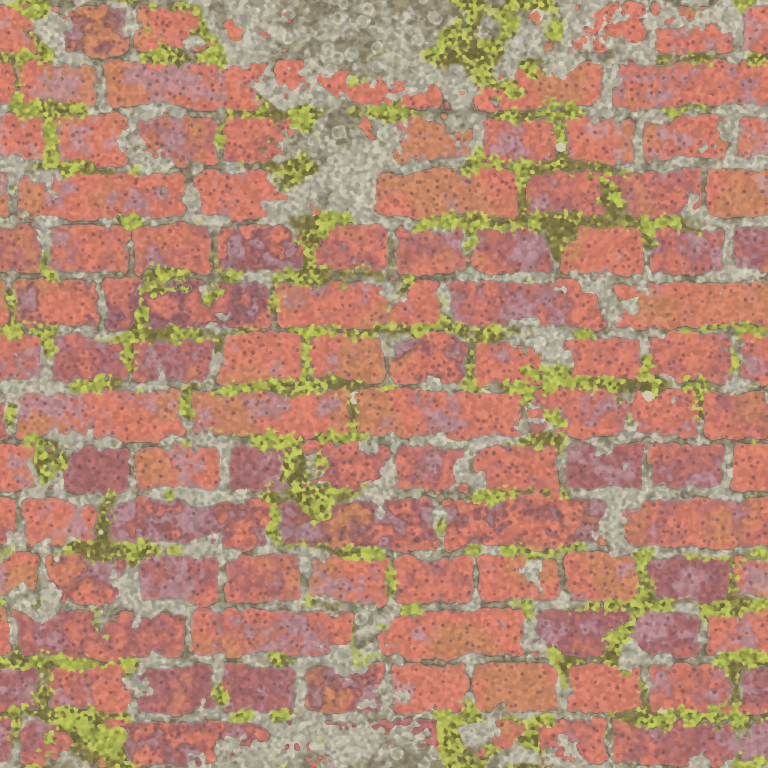
A WebGL 1 fragment shader for this texture:

```glsl
precision highp float;
// Weathered brick wall: 14 courses, rows of nine headers alternating with rows
// of long stretchers. Rounded boxes are eroded by tileable cellular noise, then
// mortar, lichen, moss, pits and pale bloom are layered by colour mixing.
uniform vec2 u_resolution;

vec2 hash2(vec2 p) {
  return fract(sin(vec2(dot(p, vec2(127.1, 311.7)), dot(p, vec2(269.5, 183.3)))) * 43758.55);
}

// Tileable cellular noise: x = nearest distance, y = cell value, z = smooth value
vec3 cells(vec2 p, float count) {
  p *= count;
  vec2 base = floor(p), f = p - base;
  float nearest = 9.0, id = 0.0, sum = 0.0, total = 0.0;
  for (int y = -1; y <= 1; y++) {
    for (int x = -1; x <= 1; x++) {
      vec2 g = vec2(float(x), float(y));
      vec2 h = hash2(mod(base + g, count) + count * 0.37);
      vec2 r = g + h - f;
      float d2 = dot(r, r);
      float value = fract(h.x * 57.3 + h.y * 91.7);
      float weight = exp(-6.0 * d2);
      sum += weight * value;
      total += weight;
      if (d2 < nearest) { nearest = d2; id = value; }
    }
  }
  return vec3(sqrt(nearest), id, sum / total);
}

// Sideways shift of a vertical joint
float jointShift(float index, float row) {
  return 0.11 * (hash2(vec2(index + 3.0, row * 7.0 + 1.0)).x - 0.5);
}

void main() {
  vec2 uv = gl_FragCoord.xy / u_resolution;
  float soft = max(0.0009, 0.8 / min(u_resolution.x, u_resolution.y));

  // Shared noise
  float ragged = 0.4 * cells(uv, 24.0).z + 0.35 * cells(uv, 57.0).z + 0.25 * cells(uv, 131.0).z;
  float broad = cells(uv, 14.0).z;
  float grit = cells(uv, 211.0).z;
  vec2 q = uv + 0.010 * (vec2(broad, cells(uv, 17.0).z) - 0.5);

  // Course and brick layout
  float t = (1.0 - q.y) * 14.0 - 0.04;
  float row = mod(floor(t), 14.0);
  float odd = mod(row, 2.0);
  float shift = mix(0.55, 0.18, odd) + step(abs(mod(row, 4.0) - 1.0), 0.5);
  float column = mod(q.x * 9.0 - shift, 9.0);
  float index = floor(column);
  float isLong = odd * step(index, 7.5);
  float start = mix(index, 2.0 * floor(index * 0.5), isLong);
  float end = start + 1.0 + isLong;
  float left = start + jointShift(start, row);
  float right = end + jointShift(mod(end, 9.0), row);
  vec2 pick = hash2(vec2(start * 3.0 + 11.0, row + 23.0));

  // Rounded box distance
  vec2 halfSize = vec2((right - left) / 18.0 - 0.0065, 0.0275 + 0.0015 * pick.y);
  vec2 local = vec2((column - 0.5 * (left + right)) / 9.0, (fract(t) - 0.5) / 14.0);
  vec2 b = abs(local) - halfSize + 0.006;
  float box = length(max(b, 0.0)) + min(max(b.x, b.y), 0.0) - 0.006;

  // Erosion: ragged edges, worn patches and smeared mortar
  float d = box + 0.020 * (ragged - 0.5);
  float worn = 0.6 * cells(uv, 19.0).z + 0.4 * ragged;
  d += 0.035 * smoothstep(0.64, 0.80, worn);
  vec2 upper = vec2(uv.x - 0.54, fract(uv.y - 0.47) - 0.5) / vec2(0.27, 0.10);
  vec2 lower = (uv - vec2(0.43, 0.80)) / vec2(0.09, 0.10);
  float smear = 1.0 - min(length(upper), length(lower)) + 1.3 * (ragged - 0.5);
  d += 0.05 * smoothstep(0.05, 0.30, smear);

  // Brick: salmon to dull red, with mauve bloom and dark pits
  float lowBand = 0.5 + 0.5 * cos(6.28318 * (uv.y - 0.32));
  float tone = smoothstep(0.30, 0.85, 0.70 * pick.x + 0.28 * lowBand + 1.1 * (ragged - 0.5));
  vec3 brick = mix(vec3(0.82, 0.50, 0.42), vec3(0.64, 0.42, 0.42), tone);
  brick = mix(brick, vec3(0.75, 0.54, 0.39), 0.7 * smoothstep(0.60, 0.80, broad) * (1.0 - tone));
  brick = mix(brick, vec3(0.51, 0.36, 0.38), 0.7 * step(0.84, pick.y) * smoothstep(0.35, 0.55, ragged));
  float bloom = smoothstep(0.54, 0.72, ragged + 0.10 * (pick.y - 0.5));
  brick = mix(brick, vec3(0.73, 0.60, 0.62), 0.65 * bloom);
  vec3 pit = cells(uv, 97.0);
  float pits = step(0.66, pit.y) * (1.0 - smoothstep(0.18, 0.36, pit.x + 0.2 * (1.0 - pit.y)));
  brick = mix(brick, vec3(0.47, 0.34, 0.35), 0.55 * pits);
  brick = mix(brick, vec3(0.71, 0.52, 0.51), 0.45 * smoothstep(-0.004, 0.0, d));
  brick *= 0.90 + 0.20 * grit;

  // Mortar: mottled grey with pale lichen discs
  vec3 mortar = mix(vec3(0.55, 0.52, 0.43), vec3(0.70, 0.68, 0.61), smoothstep(0.34, 0.56, ragged));
  vec3 disc = cells(uv, 46.0);
  float rim = disc.x + 0.5 * (ragged - 0.5);
  float lichen = step(0.58, disc.y) * (1.0 - smoothstep(0.30, 0.42, rim));
  mortar = mix(mortar, vec3(0.75, 0.74, 0.67), lichen * (0.35 + 0.5 * smoothstep(0.10, 0.32, rim)));
  mortar *= 0.84 + 0.32 * grit;
  mortar *= 1.0 - 0.20 * (1.0 - smoothstep(0.0, 0.0035, d));

  // Moss: olive beds with lime tufts, mostly along the joints
  float tuft = cells(uv, 37.0).z;
  float bed = 0.55 * cells(uv, 11.0).z + 0.25 * tuft + 0.20 * ragged;
  bed += 0.07 * smoothstep(-0.006, 0.003, box);
  float moss = smoothstep(0.60, 0.68, bed) * smoothstep(-0.003, 0.001, d + 0.012 * (grit - 0.5));
  vec3 green = mix(vec3(0.50, 0.46, 0.26), vec3(0.65, 0.68, 0.30), smoothstep(0.42, 0.62, 0.6 * tuft + 0.4 * grit));
  green *= 0.78 + 0.42 * grit;

  // Compose, with a few cream stone chips in the joints
  float brickMask = 1.0 - smoothstep(-soft, soft, d);
  vec3 color = mix(mortar, brick, brickMask);
  color = mix(color, green, 0.92 * moss);
  vec3 chip = cells(uv, 21.0);
  float chips = step(0.95, chip.y) * (1.0 - smoothstep(0.13, 0.17, chip.x + 0.3 * (ragged - 0.5)));
  color = mix(color, vec3(0.82, 0.78, 0.68), chips * (1.0 - brickMask));
  gl_FragColor = vec4(color, 1.0);
}
```
